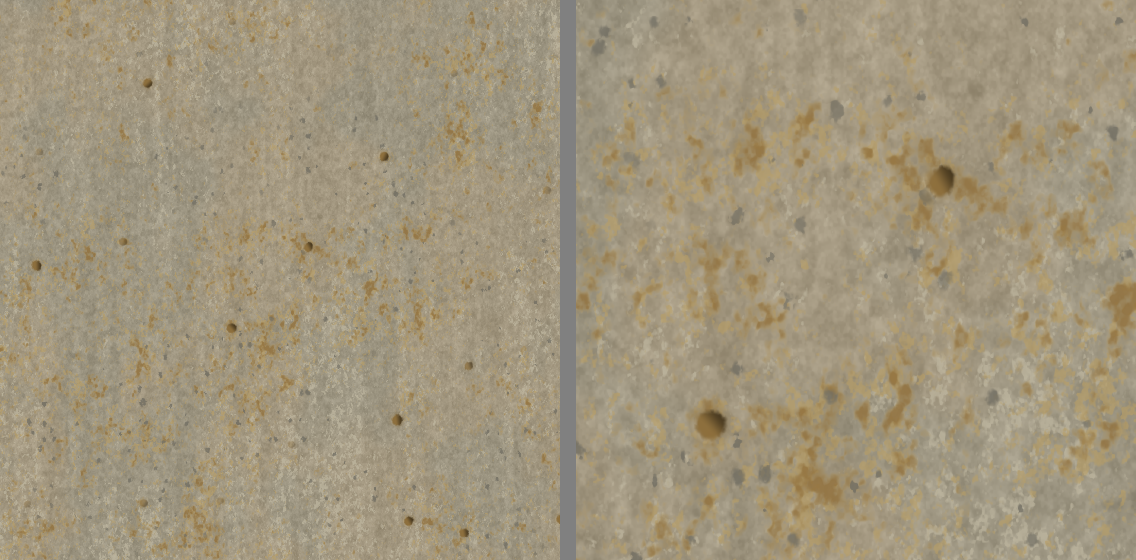
Left: the whole. Right: its middle third, enlarged.
A WebGL 1 fragment shader for this texture:

```glsl
precision highp float;
// Weathered concrete wall with rust stains, pale flaking, pebbles and small pits.
uniform vec2 u_resolution;

vec3 hash3(vec2 p) {
  vec3 q = vec3(dot(p, vec2(127.1, 311.7)), dot(p, vec2(269.5, 183.3)), dot(p, vec2(419.2, 371.9)));
  return fract(sin(q) * 43758.545);
}

// Smooth cellular noise: random cell values blended by distance to their points.
float cellNoise(vec2 p) {
  vec2 cell = floor(p), f = p - cell;
  float total = 0.0, weight = 0.0;
  for (int y = -1; y <= 1; y++) {
    for (int x = -1; x <= 1; x++) {
      vec2 g = vec2(float(x), float(y));
      vec3 h = hash3(cell + g);
      vec2 d = g + 0.15 + 0.7 * h.xy - f;
      float w = exp(-6.0 * dot(d, d));
      total += w * h.z;
      weight += w;
    }
  }
  return total / weight;
}

float layered(vec2 p) {
  return 0.42 * cellNoise(p) + 0.32 * cellNoise(p * 2.1 + 17.3) + 0.26 * cellNoise(p * 4.4 + 41.7);
}

// One optional spot per cell: xy is the offset from its centre, z a random id.
vec3 scatter(vec2 p, float chance) {
  vec2 cell = floor(p);
  vec3 h = hash3(cell + 7.0);
  vec2 offset = p - cell - mix(vec2(0.25), vec2(0.75), h.xy);
  return h.z < chance ? vec3(offset, h.z / chance) : vec3(9.0, 9.0, 0.0);
}

void main() {
  vec2 uv = gl_FragCoord.xy / u_resolution.y;

  // Cement: cloudy tone, faint vertical streaks and fine grain
  float cloud = layered(uv * vec2(5.0, 4.0) + 3.1);
  float streak = layered(uv * vec2(48.0, 4.0) + 11.0);
  float grain = layered(uv * vec2(120.0, 100.0) + 23.0);
  vec3 color = mix(vec3(0.62, 0.592, 0.515), vec3(0.637, 0.592, 0.5), smoothstep(0.35, 0.65, cloud));
  color += 0.03 * (cloud - 0.5) + 0.06 * (streak - 0.5) + 0.16 * (grain - 0.5);

  // Pale flaking gathered in loose vertical columns
  float column = cellNoise(uv * vec2(7.0, 2.6) + 5.7);
  float flakes = layered(uv * vec2(135.0, 105.0) + 57.0) + 0.28 * (column - 0.5) + 0.35 * (streak - 0.5);
  color = mix(color, vec3(0.75, 0.72, 0.63), 0.7 * smoothstep(0.62, 0.86, flakes));

  // Fine yellow flecks and ragged rust stains
  float region = 0.4 * cellNoise(uv * vec2(4.5, 3.0) + 31.0) + 0.6 * cellNoise(uv * 13.0 + 8.0);
  float flecks = layered(uv * vec2(125.0, 105.0) + 71.0) + 0.35 * (region - 0.5) + 0.2 * (streak - 0.5);
  color = mix(color, vec3(0.72, 0.62, 0.4), 0.65 * smoothstep(0.61, 0.82, flecks));
  float stain = layered(uv * vec2(52.0, 42.0) + 91.0) + 0.42 * (region - 0.5) + 0.4 * (grain - 0.5);
  color = mix(color, vec3(0.64, 0.54, 0.34), 0.55 * smoothstep(0.6, 0.82, stain));
  color = mix(color, vec3(0.54, 0.4, 0.19), 0.6 * smoothstep(0.72, 0.96, stain));

  // Small grey pebbles in clusters, with uneven outlines
  float cluster = smoothstep(0.52, 0.85, cellNoise(uv * 5.0 + 63.0));
  for (int i = 0; i < 2; i++) {
    float scale = 34.0 + 25.0 * float(i);
    vec3 pebble = scatter(uv * scale + 13.0 * float(i), 0.1);
    float radius = (0.0012 + 0.0028 * pebble.z) * scale;
    float d = length(pebble.xy * vec2(1.0, 0.8)) + (grain - 0.5) * 0.4;
    float cover = 1.0 - smoothstep(radius * 0.4, radius * 1.3, d);
    color = mix(color, vec3(0.43, 0.42, 0.38), cover * (0.12 + 0.6 * cluster));
  }

  // Round rusty pits: soft halo, brown bowl, shaded side and lit rim
  vec3 pit = scatter(uv * 6.5 + 2.0, 0.5);
  vec2 local = pit.xy / 6.5 / (0.0065 + 0.003 * pit.z);
  float r = length(local) + 0.5 * (grain - 0.5);
  float depth = 0.3 + 0.65 * smoothstep(0.15, 0.6, pit.z);
  float side = dot(local, normalize(vec2(0.8, mix(-0.9, 0.9, fract(pit.z * 7.0)))));
  vec3 bowl = mix(vec3(0.55, 0.43, 0.23), vec3(0.27, 0.21, 0.11), smoothstep(-0.4, 0.9, side));
  color = mix(color, vec3(0.56, 0.47, 0.3), 0.35 * depth * (1.0 - smoothstep(0.8, 1.9, r)));
  color = mix(color, bowl, depth * (1.0 - smoothstep(0.7, 1.15, r)));
  color += 0.05 * depth * smoothstep(0.4, 1.0, -side) * (1.0 - smoothstep(0.0, 0.3, abs(r - 1.1)));

  gl_FragColor = vec4(clamp(color, 0.0, 1.0), 1.0);
}
```
